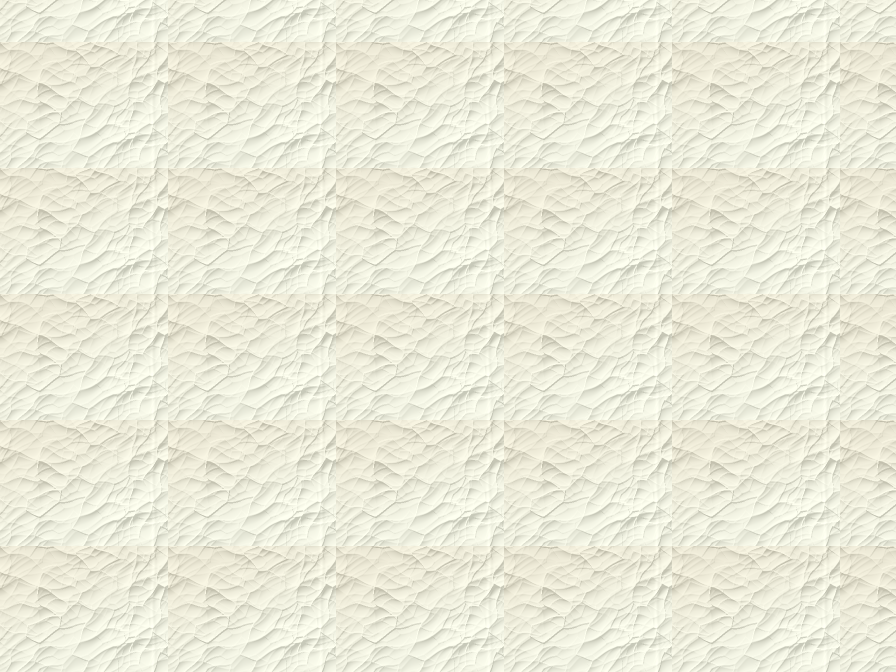
A WebGL 1 fragment shader for this texture:

```glsl
precision highp float;
uniform vec2 u_resolution;

#define REPEATS 5.33333
#define FOLD_SCALE vec2(3.2, 6.6)
#define LIGHT_DIR vec2(-0.4, 0.917)
#define LIGHT_STEP 0.012
#define SHADOW_GAIN 0.125
#define GLOW_GAIN 0.044
#define CREASE_HEIGHT 0.19
#define STEP_HEIGHT 0.10
#define WARM_CREAM vec3(0.928, 0.914, 0.840)
#define PALE_IVORY vec3(0.952, 0.957, 0.895)

vec2 hash2(vec2 p) {
  return fract(sin(vec2(dot(p, vec2(127.1, 311.7)), dot(p, vec2(269.5, 183.3)))) * 4375.85);
}

// Cellular relief: hollow facets at uneven levels, some with a raised crease
float facets(vec2 p) {
  vec2 cell = floor(p);
  float nearest = 8.0;
  float second = 8.0;
  float level = 0.0;
  for (int j = -1; j <= 1; j++) {
    for (int i = -1; i <= 1; i++) {
      vec2 c = cell + vec2(float(i), float(j));
      vec2 jitter = hash2(c);
      vec2 d = c + jitter - p;
      float dist = dot(d, d);
      second = min(second, max(nearest, dist));
      if (dist < nearest) {
        nearest = dist;
        level = fract(jitter.x * 7.0 + jitter.y * 3.0);
      }
    }
  }
  float crease = CREASE_HEIGHT * level * exp(-6.0 * (second - nearest));
  return 0.6 * nearest + STEP_HEIGHT * level + crease;
}

// Folds running along one angle, with size as a multiple of the base scale
float folds(vec2 p, float angle, float size, float seed) {
  float c = cos(angle);
  float s = sin(angle);
  vec2 q = vec2(c * p.x + s * p.y, c * p.y - s * p.x) * FOLD_SCALE / size;
  return facets(q + seed) * size / FOLD_SCALE.y;
}

float crumple(vec2 p) {
  // Small kinks keep the folds from running straight
  vec2 q = p + 0.02 * sin(p.yx * vec2(11.0, 9.0) + vec2(0.6, 2.1));
  q += 0.008 * sin(q.yx * vec2(31.0, 27.0) + vec2(3.0, 0.8));

  // Falling folds upper left, rising ones in the middle, steep ones at right
  float falling = smoothstep(0.15, 0.75, p.y - 0.6 * p.x + 0.25);
  float steep = smoothstep(0.75, 1.2, p.x);
  float height = 0.9 * (1.0 - 0.7 * falling) * (1.0 - 0.6 * steep) * folds(q, 0.56, 0.9, 3.7);
  height += 0.85 * falling * folds(q, -0.52, 0.85, 17.3);
  height += 1.15 * steep * folds(q, 1.12, 0.75, 31.9);
  height += 0.5 * folds(q, 0.45, 0.5, 45.1);
  return height;
}

vec3 paper(vec2 uv) {
  vec2 tile = fract(uv * REPEATS);
  vec2 p = tile * vec2(4.0 / 3.0, 1.0);

  // Raking light over the relief, with some calmer patches
  float slope = (crumple(p) - crumple(p + LIGHT_DIR * LIGHT_STEP)) / LIGHT_STEP;
  slope *= 1.0 + 0.45 * sin(7.1 * p.x + 3.0 * p.y) * sin(8.3 * p.y - 2.0 * p.x + 1.2);
  float shade = clamp(min(slope * GLOW_GAIN, slope * SHADOW_GAIN), -0.17, 0.045);

  // Upright fold near the right edge
  float fold = (tile.x - 0.915 - 0.006 * sin(9.0 * tile.y)) / 0.012;
  shade -= 0.06 * fold * exp(-fold * fold);

  // Warm upper left fading to pale below and to the right
  float pale = smoothstep(1.1, 0.1, tile.y - 0.55 * (tile.x - 0.5));
  return mix(WARM_CREAM, PALE_IVORY, pale) + shade;
}

void main() {
  // Four samples per pixel soften creases and tile joins
  vec3 color = vec3(0.0);
  for (int j = 0; j < 2; j++) {
    for (int i = 0; i < 2; i++) {
      vec2 offset = vec2(float(i), float(j)) * 0.5 - 0.25;
      color += 0.25 * paper((gl_FragCoord.xy + offset) / u_resolution);
    }
  }
  gl_FragColor = vec4(clamp(color, 0.0, 1.0), 1.0);
}
```
